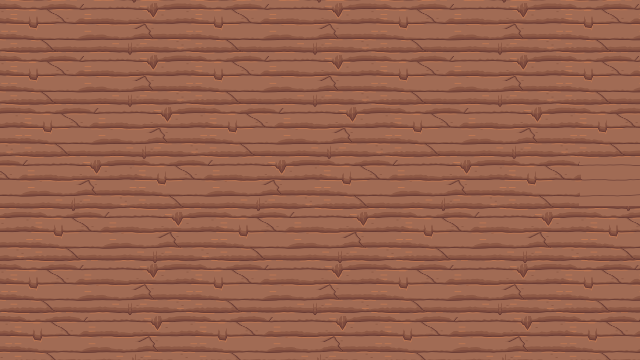
This texture is drawn by a Shadertoy shader. Its source:

```glsl
// Weathered wooden planks: a tile of four nearly straight seams, chips and
// cracks is repeated about 3.5 times across and 7 down, with a slip per row.
// Lengths are in units of 1/432 of the canvas height; y runs downwards.

const float TILE_W = 222.0;
const float TILE_H = 62.5;

float hash(vec2 p) {
    return fract(sin(dot(p, vec2(127.1, 311.7))) * 43758.5453);
}

// Smooth 1D noise that wraps at the tile width
float ripple(float u, float cells, float seed) {
    float x = u / TILE_W * cells, i = floor(x);
    float a = hash(vec2(mod(i, cells), seed));
    float b = hash(vec2(mod(i + 1.0, cells), seed));
    return mix(a, b, smoothstep(0.0, 1.0, x - i));
}

// Signed horizontal distance across the wrapped tile
float wrapped(float u, float center) {
    return mod(u - center + 0.5 * TILE_W, TILE_W) - 0.5 * TILE_W;
}

// Depth of the chip broken out of a seam
float chip(float u, int i) {
    float a = wrapped(u, 183.0), b = wrapped(u, 40.0), c = wrapped(u, 156.0);
    if (i == 0) return 3.0 * (1.0 - smoothstep(4.0, 7.0, abs(a))) + 6.0 * max(0.0, 1.0 - abs(a - 1.0) / 4.0);
    if (i == 1) return (4.5 + 0.15 * b) * (1.0 - smoothstep(3.0, 6.0, abs(b)));
    if (i == 3) return 2.5 * (1.0 - smoothstep(0.5, 2.5, abs(c)));
    return 0.0;
}

// Height of a seam
float seamY(float u, int i) {
    float s = float(i);
    float y = vec4(11.0, 28.0, 47.0, 62.0)[i] + chip(u, i);
    return y + 1.7 * (ripple(u, 9.0, s) - 0.5) + 0.5 * (ripple(u, 45.0, s + 8.0) - 0.5);
}

// Antialiased coverage where d is positive
float cover(float d, float aa) {
    return clamp(d / aa + 0.5, 0.0, 1.0);
}

void mainImage(out vec4 fragColor, in vec2 fragCoord) {
    const vec3 wood = vec3(0.63, 0.42, 0.33);
    const vec3 shade = vec3(0.555, 0.35, 0.27);
    const vec3 deep = vec3(0.49, 0.29, 0.24);
    const vec3 glow = vec3(0.76, 0.47, 0.32);
    const vec3 crackColor = vec3(0.38, 0.21, 0.19);
    const float slip[7] = float[7](0.0, 0.0, 17.0, -68.0, 30.0, 0.0, 5.0);

    float aa = 432.0 / iResolution.y;
    vec2 p = vec2(fragCoord.x, iResolution.y - fragCoord.y) * aa;
    float row = floor((p.y - 4.0) / TILE_H);
    float v = p.y - row * TILE_H;
    float u = mod(p.x - slip[(int(row) + 7) % 7], TILE_W);

    // One smooth, unworn patch at the right side
    float worn = 1.0 - step(692.0 + 6.0 * ripple(p.y, 40.0, 3.0), p.x)
                     * step(190.0, p.y) * step(p.y, 247.0);

    // Small flecks and short bright grain dashes
    vec3 color = wood;
    vec2 fleck = vec2(u / 6.0, v / 4.0);
    float fleckOn = step(0.96, hash(floor(fleck) + 40.0));
    vec2 fq = abs(fract(fleck) - 0.5) * vec2(6.0, 4.0);
    color = mix(color, shade, worn * fleckOn * cover(1.3 - fq.x, aa) * cover(0.5 - fq.y, aa));
    vec2 dash = vec2(u / 11.1, v / 5.0);
    float dashOn = step(0.94, hash(floor(dash) + 90.0));
    vec2 dq = abs(fract(dash) - 0.5) * vec2(11.1, 5.0);
    color = mix(color, glow, worn * dashOn * cover(4.0 - dq.x, aa) * cover(0.5 - dq.y, aa));

    // Long flat shadow above each seam, broken highlight below it
    float line = 0.0;
    for (int i = 0; i < 4; i++) {
        float seed = float(i) + 20.0;
        float slope = seamY(u + 0.5, i) - seamY(u - 0.5, i);
        float d = (v - seamY(u, i)) / sqrt(1.0 + slope * slope);
        float band = smoothstep(0.35, 0.65, ripple(u, 6.0, seed));
        float h = 1.2 + 3.6 * band + 1.4 * ripple(u, 74.0, seed) + 0.8 * chip(u, i);
        float above = cover(-d, aa) * worn;
        color = mix(color, shade, above * cover(d + h, aa));
        color = mix(color, deep, above * cover(d + 0.45 * h, aa));
        float lit = smoothstep(0.5, 0.65, ripple(u, 16.0, seed + 10.0));
        color = mix(color, glow, 0.9 * worn * lit * cover(0.55 - abs(d - 1.2), aa));
        line = max(line, cover(0.45 - abs(d), aa));
    }

    // Jagged cracks joining the seams: start x, y and end x, y
    const vec4 cracks[5] = vec4[5](
        vec4(58, 11, 80, 28), vec4(170, 28, 184, 47), vec4(48, 47, 68, 62),
        vec4(102, 5, 98, 11), vec4(176, 29, 162, 35));
    for (int i = 0; i < 5; i++) {
        vec4 c = cracks[i];
        float t = (v - c.y) / (c.w - c.y);
        float run = (c.z - c.x) / (c.w - c.y);
        float x = mix(c.x, c.z, t) + 7.0 * (ripple(v, 60.0, float(i) + 50.0) - 0.5);
        float d = wrapped(u, x) / sqrt(1.0 + run * run);
        float inside = step(0.0, t) * step(t, 1.0) * worn;
        color = mix(color, shade, 0.5 * inside * cover(0.6 - abs(d + 1.1), aa));
        line = max(line, inside * cover(0.45 - abs(d), aa));
    }

    color = mix(color, crackColor, line * mix(0.75, 0.95, worn));
    fragColor = vec4(color, 1.0);
}
```
